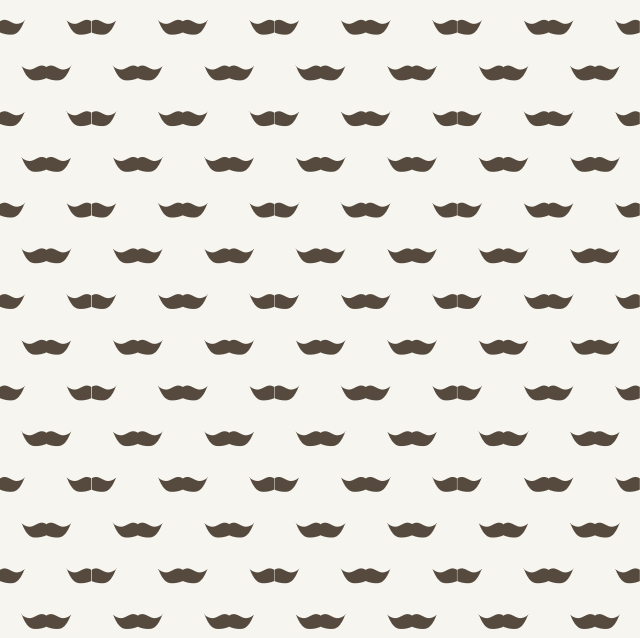
Reproduce this pattern procedurally as a WebGL 1 fragment shader.

```glsl
precision highp float;
// Staggered rows of small brown moustaches on cream, some with a hairline seam.

uniform vec2 u_resolution;

const vec3 CREAM = vec3(0.963, 0.960, 0.940);
const vec3 BROWN = vec3(0.333, 0.290, 0.240);

const float COLUMNS = 7.0;       // repeats across the canvas width
const float ROW_STEP = 0.5;      // row spacing, in repeats
const float FIRST_ROW = 0.30;    // first row below the top edge, in repeats
const float STAGGER = 0.507;     // sideways shift of every other row
const float HALF_WIDTH = 0.267;  // moustache half width, in repeats
const float SEAM_WIDTH = 0.017;  // in moustache half widths

float square(float x) {
    return x * x;
}

// Upper edge: centre notch, rounded lobe, dip, then an upturned tip at x = 1.
float upperEdge(float x) {
    const float LOBE = 0.19;
    const float DIP = 0.68;
    float notch = 0.061 * square(max(LOBE - x, 0.0) / LOBE);
    float tip = 0.125 * square(max(x - DIP, 0.0) / (1.0 - DIP));
    return 0.311 - notch - 0.164 * smoothstep(LOBE, DIP, x) + tip;
}

// Lower edge: centre notch, full belly, then a sweep up to the same tip.
float lowerEdge(float x) {
    const float BELLY = 0.43;
    float notch = 0.091 * square(max(BELLY - x, 0.0) / BELLY);
    float sweep = 0.568 * pow(max(x - BELLY, 0.0) / (1.0 - BELLY), 2.6);
    return -0.296 + notch + sweep;
}

// Turns a vertical offset from a sloped edge into a distance.
float slopeDistance(float offset, float slope) {
    return offset / sqrt(1.0 + slope * slope);
}

// Approximate signed distance to a moustache of half width 1.
float moustache(vec2 p) {
    const float STEP = 0.01;
    float x = abs(p.x);
    float top = upperEdge(x);
    float bottom = lowerEdge(x);
    float topSlope = (upperEdge(x + STEP) - top) / STEP;
    float bottomSlope = (lowerEdge(x + STEP) - bottom) / STEP;
    return max(slopeDistance(p.y - top, topSlope),
               slopeDistance(bottom - p.y, bottomSlope));
}

// Coverage of a shape, smoothed over one pixel.
float coverage(float dist, float pixel) {
    return clamp(0.5 - dist / pixel, 0.0, 1.0);
}

void main() {
    // Square repeats, measured from the top left corner.
    vec2 fromTop = vec2(gl_FragCoord.x, u_resolution.y - gl_FragCoord.y);
    vec2 grid = fromTop / u_resolution.x * COLUMNS;
    grid.y -= FIRST_ROW;

    // Nearest row and column, with alternate rows shifted.
    float row = floor(grid.y / ROW_STEP + 0.5);
    float shifted = mod(row, 2.0);
    grid.x -= STAGGER * shifted;
    float column = floor(grid.x + 0.5);
    vec2 local = vec2(grid.x - column, row * ROW_STEP - grid.y) / HALF_WIDTH;
    float pixel = COLUMNS / (u_resolution.x * HALF_WIDTH);

    // The seam splits every second moustache of the unshifted rows.
    float hasSeam = (1.0 - shifted) * mod(column, 2.0);
    float seam = hasSeam * coverage(abs(local.x) - 0.5 * SEAM_WIDTH, pixel);

    float ink = coverage(moustache(local), pixel) * (1.0 - seam);
    gl_FragColor = vec4(mix(CREAM, BROWN, ink), 1.0);
}
```
